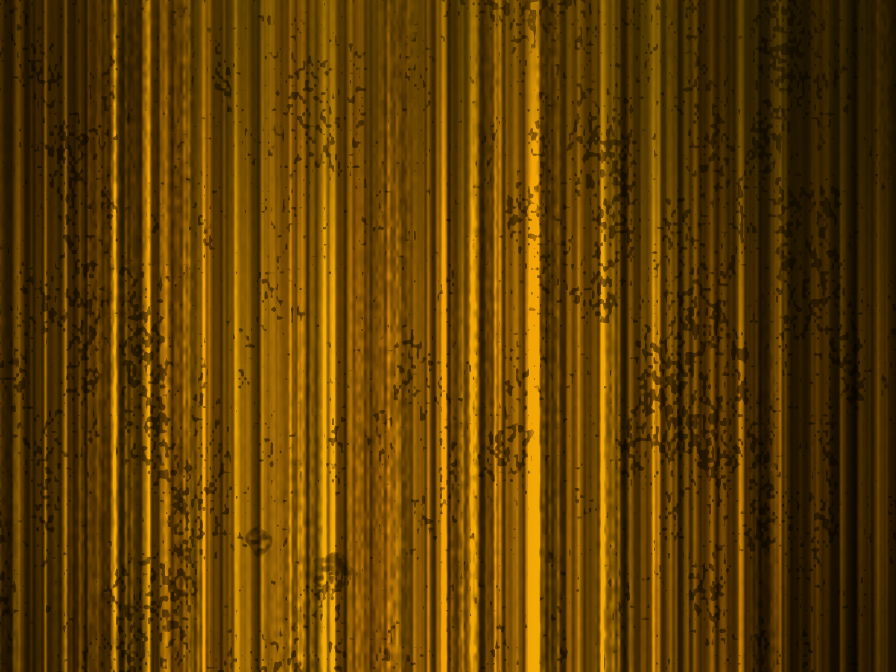
This texture is drawn by a Shadertoy shader. Its source:

```glsl
const float BASE_TONE = 0.42;
const vec3 BRASS = vec3(1.0, 0.63, 0.022);
const float GREEN_TINT = 0.06;
const float MAX_TONE = 0.95;
const float GROOVE_FREQ = 34.0;      // coarsest grooves per canvas height
const float GROOVE_RATIO = 1.9;      // step from one layer to the next finer
const float GROOVE_DRIFT = 0.3;      // change of a groove along its length
const vec4 GROOVE_GAIN = vec4(0.20, 0.34, 0.56, 0.58);
const vec2 PIT_FREQ = vec2(230.0, 165.0);
const vec2 CLUSTER_FREQ = vec2(30.0, 9.0);
const float PIT_DEPTH = 0.62;
const float GRAIN_GAIN = 0.16;
const vec2 BLOT_START = vec2(0.385, 0.195);
const vec2 BLOT_STEP = vec2(0.11, -0.045);
const float BLOT_RADIUS = 0.017;

float hash(vec2 p) {
    vec3 q = fract(p.xyx * 0.1031);
    q += dot(q, q.yzx + 33.33);
    return fract((q.x + q.y) * q.z);
}

float noise(vec2 p) {
    vec2 cell = floor(p);
    vec2 f = fract(p);
    f = f * f * (3.0 - 2.0 * f);
    float low = mix(hash(cell), hash(cell + vec2(1.0, 0.0)), f.x);
    float high = mix(hash(cell + vec2(0.0, 1.0)), hash(cell + 1.0), f.x);
    return mix(low, high, f.y);
}

// Sum of vertical groove layers; fine layers fade where focus is lost
float grooves(vec2 p, float focus) {
    float sum = 0.0;
    float freq = GROOVE_FREQ;
    float sharpness = 1.0;
    for (int i = 0; i < 4; i++) {
        vec2 q = vec2(p.x * freq, p.y * GROOVE_DRIFT) + 17.3 * float(i + 1);
        sum += GROOVE_GAIN[i] * sharpness * (2.0 * noise(q) - 1.0);
        freq *= GROOVE_RATIO;
        sharpness *= focus;
    }
    return sum;
}

// Small ragged pits, sparse everywhere and denser in tall clusters
float pits(vec2 p) {
    float cluster = 0.6 * noise(p * CLUSTER_FREQ + 41.0);
    cluster += 0.4 * noise(p * vec2(9.0, 2.5) + 73.0);
    float speck = 0.65 * noise(p * PIT_FREQ) + 0.35 * noise(p * PIT_FREQ * 0.45 + 9.0);
    float limit = mix(0.84, 0.52, smoothstep(0.32, 0.85, cluster));
    return smoothstep(limit - 0.06, limit + 0.10, speck);
}

// Round stains with a dark, broken rim
float blots(vec2 p) {
    float stain = 0.0;
    float mottle = noise(p * 150.0 + 5.0);
    for (int i = 0; i < 2; i++) {
        float k = float(i);
        float radius = BLOT_RADIUS + 0.009 * k;
        float d = length(p - BLOT_START - k * BLOT_STEP);
        d += 0.012 * (noise(p * 60.0) - 0.5);
        float rim = 1.0 - smoothstep(0.001, 0.005, abs(d - radius));
        float inside = 1.0 - smoothstep(radius - 0.003, radius + 0.003, d);
        stain = max(stain, max(rim * mottle, inside * smoothstep(0.3, 0.75, mottle)));
    }
    return stain;
}

// Logarithm of the uneven lamp light
float lampLight(vec2 uv) {
    float centre = (uv.x - 0.45) / 0.22;
    float light = 0.26 * exp(-centre * centre);
    light -= 0.85 * smoothstep(0.62, 1.0, uv.x);
    light -= 0.28 * (1.0 - smoothstep(0.0, 0.12, uv.x));
    light -= 0.26 * smoothstep(0.45, 1.0, uv.y);
    light -= 0.15 * (1.0 - smoothstep(0.0, 0.25, uv.y)) * smoothstep(0.15, 0.5, abs(uv.x - 0.5));
    return light;
}

void mainImage(out vec4 fragColor, in vec2 fragCoord) {
    vec2 uv = fragCoord / iResolution.xy;
    vec2 p = fragCoord / iResolution.y;

    float blur = smoothstep(0.75, 1.5, uv.y + 0.5 * uv.x);
    float focus = mix(1.0, 0.8, blur);
    float relief = grooves(p, focus);

    // Granular wear confined to some columns
    float worn = smoothstep(0.5, 0.8, noise(vec2(p.x * 22.0, p.y * 0.8) + 29.0));
    float grain = noise(p * vec2(230.0, 90.0) + 61.0) - 0.5;
    relief += GRAIN_GAIN * (0.5 + 2.0 * worn) * focus * grain;

    float damage = max(pits(p) * mix(1.0, 0.75, blur), blots(p));
    float tone = BASE_TONE * exp(lampLight(uv) + relief - PIT_DEPTH * damage);
    tone = min(tone, MAX_TONE);

    // Dark metal is redder; the blurred corner leans to green
    vec3 metal = BRASS;
    metal.g += 0.09 * (tone - 0.4) + GREEN_TINT * blur;
    metal.g += 0.06 * (noise(vec2(p.x * 45.0, p.y) + 87.0) - 0.5);
    metal.b *= smoothstep(0.2, 0.6, tone);
    fragColor = vec4(tone * metal, 1.0);
}
```
